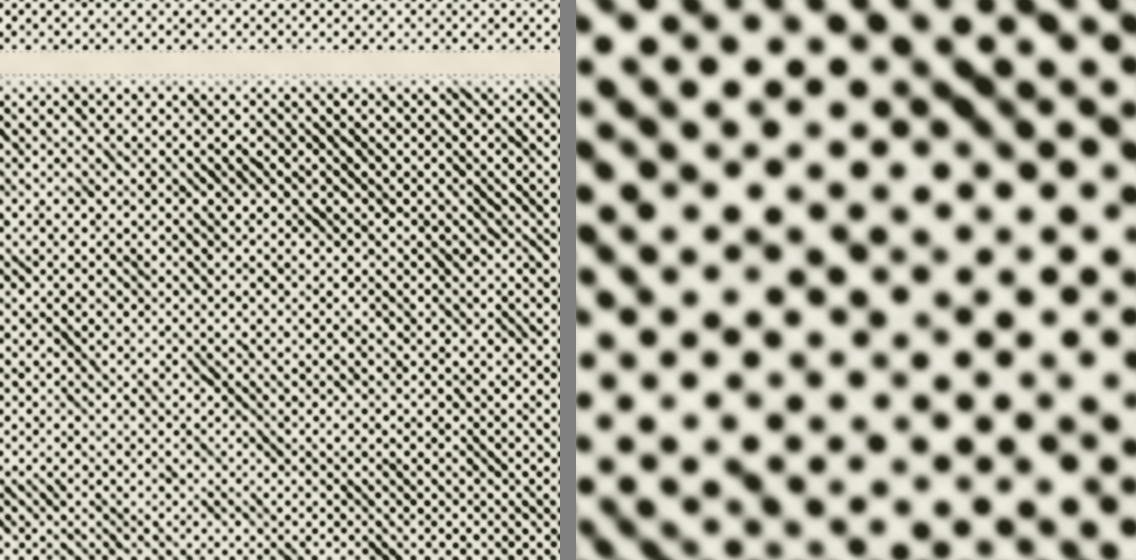
Left, the full canvas; right, a detail of the centre.
A three.js fragment shader for this pattern:

```glsl
// Worn halftone print: a staggered dot screen, 40 dots across and down, with diagonal ink streaks and a bare strip.
varying vec2 vUv;

const float DOTS = 40.0;
const vec2 SCREEN_PHASE = vec2(0.64, 0.46);
const vec3 PAPER = vec3(0.918, 0.910, 0.862);
const vec3 STRIP = vec3(0.918, 0.888, 0.820);
const vec3 INK = vec3(0.138, 0.138, 0.088);

float hash(vec2 p) {
  return fract(sin(dot(p, vec2(127.1, 311.7))) * 4375.85);
}

vec2 hash2(vec2 p) {
  return vec2(hash(p), hash(p + 19.7));
}

// Cellular patches: each cell holds one soft blot of random strength.
float blots(vec2 p) {
  vec2 cell = floor(p);
  float strongest = 0.0;
  for (int j = -1; j <= 1; j++) {
    for (int i = -1; i <= 1; i++) {
      vec2 c = cell + vec2(float(i), float(j));
      float reach = 1.0 - smoothstep(0.1, 0.8, length(c + hash2(c) - p));
      strongest = max(strongest, reach * smoothstep(0.1, 0.95, hash(c + 7.3)));
    }
  }
  return strongest;
}

float waves(vec2 p) {
  return 0.5 * sin(p.x * 9.0 + 2.0 * sin(p.y * 7.0))
       + 0.3 * sin(p.y * 17.0 - p.x * 12.0 + 1.3)
       + 0.2 * sin(p.x * 31.0 + p.y * 26.0);
}

float glow(vec2 p, vec2 center, vec2 size) {
  vec2 d = (p - center) / size;
  return exp(-dot(d, d));
}

// Screen axes run along the two diagonals.
vec2 toScreen(vec2 uv) {
  vec2 p = uv * DOTS;
  return vec2(p.x + p.y, p.x - p.y) - SCREEN_PHASE;
}

vec2 fromScreen(vec2 q) {
  q += SCREEN_PHASE;
  return vec2(q.x + q.y, q.x - q.y) * 0.5 / DOTS;
}

// Broad darkening of the field.
float shade(vec2 uv) {
  return 0.10 * waves(uv)
       + 0.26 * glow(uv, vec2(0.70, 0.70), vec2(0.22, 0.17))
       + 0.16 * glow(uv, vec2(0.95, 0.12), vec2(0.20, 0.22))
       - 0.10 * glow(uv, vec2(0.10, 0.05), vec2(0.35, 0.25));
}

// One dot, drawn out along its diagonal where the ink has run.
float inkDot(vec2 q, vec2 id) {
  vec2 uv = fromScreen(id);
  float field = 1.0 - smoothstep(0.835, 0.895, uv.y);
  float tone = shade(uv);
  float run = 0.12 + blots(id / vec2(3.6, 4.6)) * (0.45 + 0.65 * hash(id.xx));
  run += 0.8 * tone + 0.35 * (hash(id + 3.1) - 0.5);
  run = clamp(run, 0.0, 1.0) * field;
  float weight = 0.92 + 0.5 * tone * field + 0.26 * (hash(id) - 0.5);
  weight *= mix(0.92, 1.0, field);
  weight *= 1.0 - 0.5 * glow(uv, vec2(uv.x, 0.862), vec2(1.0, 0.018));
  vec2 d = q - id - 0.16 * (hash2(id + 41.3) - 0.5);
  return weight * exp(-8.65 * d.x * d.x - mix(8.65, 4.4, run) * d.y * d.y);
}

float halftone(vec2 q) {
  vec2 nearest = floor(q + 0.5);
  float total = 0.0;
  for (int j = -1; j <= 1; j++) {
    for (int i = -1; i <= 1; i++) {
      total += inkDot(q, nearest + vec2(float(i), float(j)));
    }
  }
  return smoothstep(0.03, 0.93, total);
}

float bareStrip(float y) {
  return smoothstep(0.856, 0.872, y) * (1.0 - smoothstep(0.906, 0.914, y));
}

// Faint row of small specks along an edge of the strip.
float specks(vec2 uv, float y) {
  float row = glow(uv, vec2(uv.x, y), vec2(1.0, 0.0028));
  float beat = 0.5 + 0.5 * cos(6.2832 * uv.x * DOTS * 2.0);
  return row * beat * (0.1 + 0.2 * hash(vec2(floor(uv.x * DOTS * 2.0 + 0.5), y)));
}

void main() {
  float strip = bareStrip(vUv.y + 0.001 * waves(vUv));
  float ink = halftone(toScreen(vUv)) * (1.0 - strip);
  ink = max(ink, specks(vUv, 0.866) + specks(vUv, 0.908));

  // Paper mottling, warmer in the bare strip.
  vec3 ground = mix(PAPER, STRIP, strip);
  ground += 0.012 * waves(vUv * 5.0) + 0.02 * (1.0 - strip) * waves(vUv * 23.0);
  gl_FragColor = vec4(mix(ground, INK, ink), 1.0);
}
```
